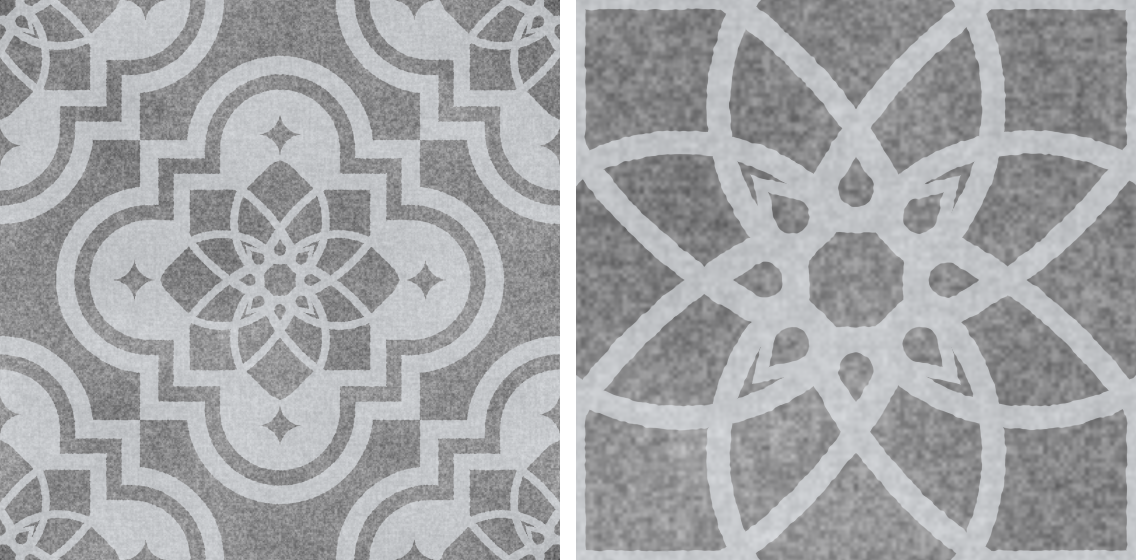
Left: the whole. Right: its middle third, enlarged.
Give the GLSL for this pattern, as a three.js fragment shader.

```glsl
// Worn cement tile: pale quatrefoil medallions on a grey ground, one per tile
// plus one shared by its corners. Each is folded into one octant and drawn with
// distance functions in thousandths of the canvas, then aged by wrapping noise.
varying vec2 vUv;

float hash(vec2 p) {
  vec3 q = fract(vec3(p.xyx) * 0.1031);
  q += dot(q, q.yzx + 33.33);
  return fract((q.x + q.y) * q.z);
}

// Value noise with a whole number of cells across and up, so it wraps.
float noise(vec2 uv, vec2 cells) {
  vec2 p = uv * cells, i = floor(p), f = fract(p);
  f = f * f * (3.0 - 2.0 * f);
  vec2 a = mod(i, cells), b = mod(i + 1.0, cells);
  return mix(mix(hash(a), hash(vec2(b.x, a.y)), f.x),
             mix(hash(vec2(a.x, b.y)), hash(b), f.x), f.y);
}

float clouds(vec2 uv) {
  float sum = 0.0, weight = 0.5, cells = 5.0;
  for (int i = 0; i < 5; i++) {
    sum += weight * noise(uv, vec2(cells));
    weight *= 0.6;
    cells *= 2.0;
  }
  return sum / 1.153;
}

float arc(vec2 p, vec2 centre, float radius) {
  return abs(length(p - centre) - radius) - 7.0;
}

float teardrop(vec2 p) {
  return p.y > 59.7 ? dot(p - vec2(0.0, 73.0), vec2(0.837, 0.547))
                    : length(p - vec2(0.0, 54.0)) - 10.4;
}

// Interlaced flower; q lies in the octant 0 <= x <= y.
float rosette(vec2 q) {
  // Second fold: the heart has eight equal petals.
  vec2 n = vec2(0.9239, -0.3827);
  vec2 heart = q - 2.0 * max(dot(q, n), 0.0) * n;
  float drop = teardrop(heart);

  // Pale interlacing bands and the collar round the drops.
  float bands = min(arc(q, vec2(-43.0, 104.0), 125.0), arc(q, vec2(104.0, -43.0), 125.0));
  bands = min(bands, arc(q, vec2(253.0, -87.0), 309.0));
  bands = min(bands, arc(q, vec2(-253.0, -87.0), 309.0));
  bands = min(bands, min(drop - 8.0, length(q) - 60.0));

  // Dark square with a pointed kite on each side, cut by the bands.
  float field = min(q.y - 161.0, (q.x + q.y - 223.0) * 0.707);
  return min(max(field, -bands), min(drop, heart.y - 28.0));
}

// Four-pointed star with hollow sides.
float star(vec2 p) {
  p = abs(p);
  return max(42.4 - length(p - 42.0), p.x + p.y - 36.0);
}

// Negative where the tile is dark.
float darkShape(vec2 q) {
  float lobe = length(vec2(q.x, max(q.y - 233.0, 0.0))) - 167.0;
  float outline = min(q.y - 250.0, lobe);
  float ring = abs(outline + 46.5) - 13.5;
  float motif = min(rosette(q), star(q - vec2(0.0, 260.0)));
  return min(min(-outline, ring), motif);
}

void main() {
  // Nearest medallion centre, then the octant fold.
  vec2 p = abs(fract(vUv) - 0.5);
  if (p.x + p.y > 0.5) p = 0.5 - p;
  vec2 q = 1000.0 * vec2(min(p.x, p.y), max(p.x, p.y));

  // Cloudy stain, fine grain and a faint brushed weave.
  float stain = clouds(vUv) - 0.5;
  float grain = noise(vUv, vec2(210.0)) + noise(vUv + 0.37, vec2(400.0)) - 1.0;
  float weave = noise(vUv, vec2(45.0, 300.0)) + noise(vUv, vec2(300.0, 45.0)) - 1.0;

  float edge = 750.0 * fwidth(vUv.x);
  float pale = smoothstep(-edge, edge, darkShape(q) + 0.8 * grain);

  vec3 dark = vec3(0.526, 0.526, 0.531) + 0.25 * stain + 0.13 * grain + 0.04 * weave;
  vec3 light = vec3(0.757, 0.767, 0.780) + 0.10 * stain + 0.05 * grain + 0.03 * weave;
  gl_FragColor = vec4(mix(dark, light, pale), 1.0);
}
```
